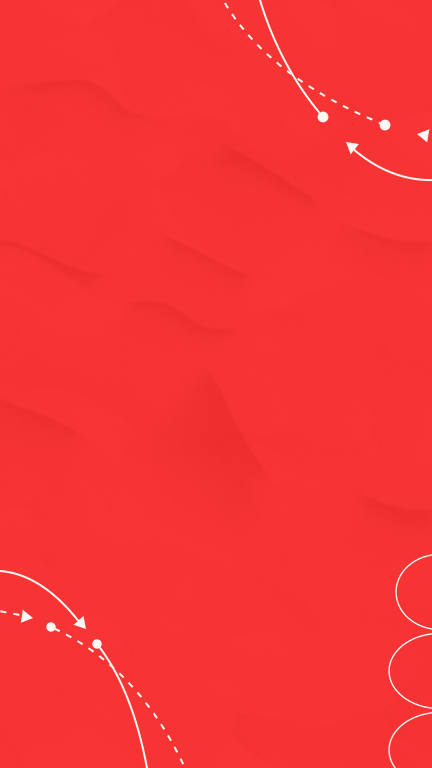
Give the GLSL for this background, as a WebGL 1 fragment shader.

```glsl
precision highp float;
uniform vec2 u_resolution;

// Lengths are fractions of the canvas height
const vec3 PAPER = vec3(0.967, 0.205, 0.203);
const vec3 INK = vec3(1.0, 0.97, 0.96);
const vec3 SHADE_TINT = vec3(1.0, 0.65, 0.65);
const float LINE_HALF = 0.0013;
const float COIL_HALF = 0.0009;
const float DASH_PERIOD = 0.0172;
const float HEAD_LENGTH = 0.0148;
const float HEAD_SLOPE = 0.58;
const float DOT_BIG = 0.0070;
const float DOT_SMALL = 0.0061;
const float FACET_DEPTH = 0.022;
const float FOLD_DEPTH = 0.034;
const float GRAIN_DEPTH = 0.010;

vec2 hash2(vec2 p) {
  vec2 k = vec2(dot(p, vec2(127.1, 311.7)), dot(p, vec2(269.5, 183.3)));
  return fract(sin(k) * 43758.5);
}

// Cellular facets: each cell is a tilted plane with a thin edge crease
float facets(vec2 p) {
  vec2 cell = floor(p);
  float near = 8.0, next = 8.0, tilt = 0.0;
  for (int j = -1; j <= 1; j++) {
    for (int i = -1; i <= 1; i++) {
      vec2 id = cell + vec2(float(i), float(j));
      vec2 seed = hash2(id);
      vec2 away = p - id - seed;
      float d = length(away);
      if (d < near) {
        next = near;
        near = d;
        tilt = dot(away, hash2(id + 17.0) - 0.5);
      } else {
        next = min(next, d);
      }
    }
  }
  return tilt - 0.12 * exp(-(next - near) * 16.0);
}

// One-sided shadow, sharp on the line a-b and fading to its left
float fold(vec2 p, vec2 a, vec2 b, float width) {
  vec2 along = normalize(b - a);
  vec2 q = p - a;
  float t = dot(q, along) / length(b - a);
  float d = dot(q, vec2(-along.y, along.x));
  float ends = smoothstep(0.0, 0.25, t) * (1.0 - smoothstep(0.7, 1.0, t));
  return smoothstep(-0.003, 0.003, d) * exp(-max(d, 0.0) / width) * ends;
}

float paperShade(vec2 p) {
  vec2 w = p + 0.012 * sin(p.yx * vec2(23.0, 31.0) + 2.0 * sin(p * 17.0));
  vec2 slanted = vec2(w.x - 0.4 * w.y, w.y + 0.4 * w.x);
  float relief = facets(slanted * vec2(4.0, 8.0) + 3.0);
  relief += 0.5 * facets(slanted * vec2(9.0, 17.0) + 9.0);
  float dark = fold(w, vec2(0.378, 0.342), vec2(0.250, 0.540), 0.070);
  dark += fold(w, vec2(0.350, 0.650), vec2(0.200, 0.690), 0.025);
  dark += fold(w, vec2(0.150, 0.650), vec2(-0.040, 0.682), 0.015);
  dark += fold(w, vec2(0.310, 0.575), vec2(0.160, 0.605), 0.020);
  dark += fold(w, vec2(0.430, 0.730), vec2(0.260, 0.810), 0.020);
  dark += fold(w, vec2(0.120, 0.410), vec2(-0.040, 0.510), 0.030);
  dark += fold(w, vec2(0.600, 0.320), vec2(0.440, 0.375), 0.025);
  dark += fold(w, vec2(0.600, 0.675), vec2(0.420, 0.720), 0.030);
  dark += fold(w, vec2(0.220, 0.855), vec2(0.000, 0.910), 0.025);
  float grain = facets(p * 150.0);
  return FACET_DEPTH * relief - FOLD_DEPTH * dark + GRAIN_DEPTH * grain;
}

float cover(float d) {
  return clamp(0.5 - d * u_resolution.y, 0.0, 1.0);
}

// Quadratic curve, walked in short segments to measure its arc length
float curve(vec2 p, vec2 a, vec2 c, vec2 b, bool dashed) {
  float best = 9.0, walked = 0.0, arc = 0.0;
  vec2 start = a;
  for (int i = 1; i <= 24; i++) {
    float t = float(i) / 24.0;
    vec2 end = mix(mix(a, c, t), mix(c, b, t), t);
    vec2 v = end - start;
    float h = clamp(dot(p - start, v) / dot(v, v), 0.0, 1.0);
    float d = length(p - start - v * h);
    if (d < best) {
      best = d;
      arc = walked + h * length(v);
    }
    walked += length(v);
    start = end;
  }
  float gap = (abs(fract(arc / DASH_PERIOD) - 0.5) - 0.23) * DASH_PERIOD;
  return cover(best - LINE_HALF) * (dashed ? cover(gap) : 1.0);
}

float arrowHead(vec2 p, vec2 tip, vec2 dir) {
  vec2 u = normalize(dir);
  float back = dot(tip - p, u);
  float side = abs(dot(p - tip, vec2(-u.y, u.x)));
  return cover(max(back - HEAD_LENGTH, (side - back * HEAD_SLOPE) * 0.865));
}

float disc(vec2 p, vec2 center, float radius) {
  return cover(length(p - center) - radius);
}

float ellipseLine(vec2 p, vec2 center, vec2 radii) {
  vec2 q = (p - center) / radii;
  float k = length(q);
  float d = (k - 1.0) * k / max(length(q / radii), 0.001);
  return cover(abs(d) - COIL_HALF);
}

void main() {
  vec2 p = gl_FragCoord.xy / u_resolution.y;
  vec3 color = PAPER + SHADE_TINT * paperShade(p);

  // Upper right strokes
  float ink = curve(p, vec2(0.3385, 1.0), vec2(0.3652, 0.9121), vec2(0.4206, 0.8477), false);
  ink = max(ink, curve(p, vec2(0.2904, 1.0), vec2(0.349, 0.899), vec2(0.5013, 0.8372), true));
  ink = max(ink, curve(p, vec2(0.4583, 0.8073), vec2(0.508, 0.764), vec2(0.565, 0.7656), false));
  ink = max(ink, arrowHead(p, vec2(0.4505, 0.8151), vec2(-0.78, 0.63)));
  ink = max(ink, arrowHead(p, vec2(0.543, 0.8255), vec2(-0.98, 0.16)));
  ink = max(ink, disc(p, vec2(0.4206, 0.8477), DOT_BIG));
  ink = max(ink, disc(p, vec2(0.5013, 0.8372), DOT_BIG));

  // Lower left strokes
  ink = max(ink, curve(p, vec2(0.0, 0.2565), vec2(0.0547, 0.2526), vec2(0.1042, 0.1888), false));
  ink = max(ink, curve(p, vec2(-0.004, 0.205), vec2(0.011, 0.202), vec2(0.026, 0.1992), true));
  ink = max(ink, curve(p, vec2(0.0664, 0.1836), vec2(0.1797, 0.1322), vec2(0.2409, 0.0), true));
  ink = max(ink, curve(p, vec2(0.1263, 0.1615), vec2(0.1719, 0.1042), vec2(0.1914, 0.0), false));
  ink = max(ink, arrowHead(p, vec2(0.112, 0.181), vec2(0.66, -0.75)));
  ink = max(ink, arrowHead(p, vec2(0.043, 0.1953), vec2(0.99, -0.15)));
  ink = max(ink, disc(p, vec2(0.0664, 0.1836), DOT_SMALL));
  ink = max(ink, disc(p, vec2(0.1263, 0.1615), DOT_SMALL));

  // Stacked loops at the right edge
  for (int i = 0; i < 3; i++) {
    float n = float(i);
    vec2 radii = vec2(0.0573 + 0.0091 * min(n, 1.0), 0.049);
    ink = max(ink, ellipseLine(p, vec2(0.573, 0.2292 - 0.1029 * n), radii));
  }
  gl_FragColor = vec4(mix(color, INK, ink), 1.0);
}
```
